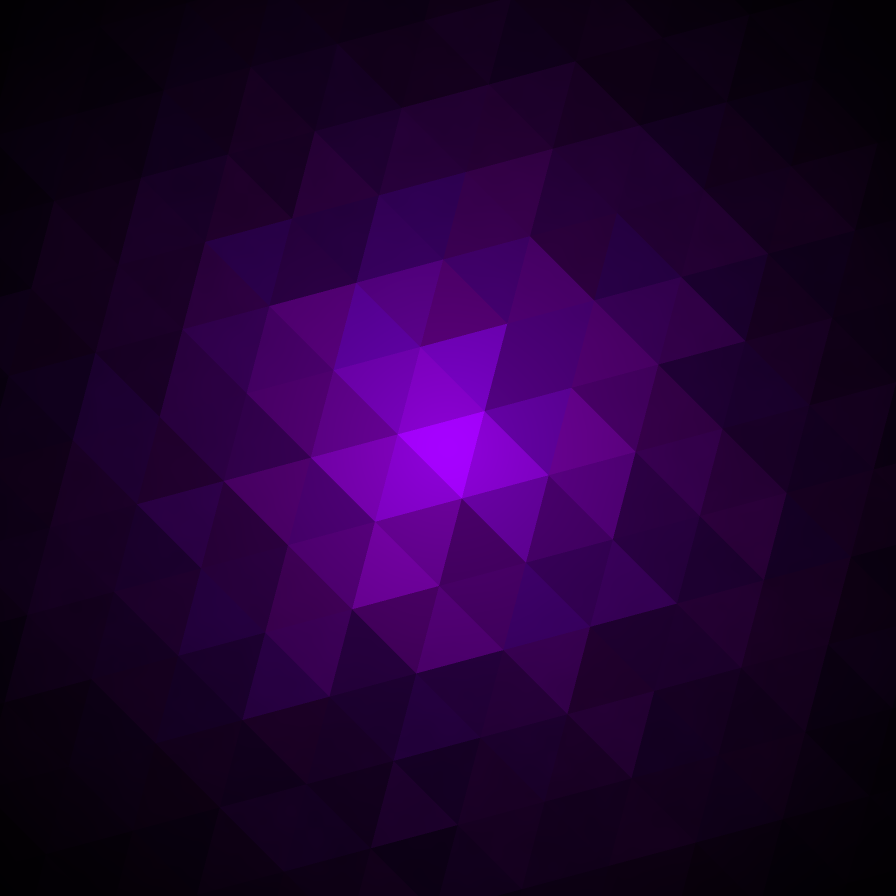
A WebGL 1 fragment shader for this background:

```glsl
precision highp float;
// Tilted mesh of equilateral triangles lit by a violet glow at the centre.
// Each facet takes the glow level at its centroid, varied in shade and hue
// by a hash; a little smooth glow and a faint mottle soften the flat fills.

#define EDGE_A vec2(0.0970, 0.0260)
#define EDGE_B vec2(0.0716, -0.0716)
#define VIOLET vec3(0.65, 0.004, 1.0)
#define FALLOFF 5.2
#define CORE_SIZE 0.02
#define SMOOTH_GLOW 0.25
#define SHADE_VARIATION 0.24
#define HUE_VARIATION 0.09
#define RING_SHADOW 0.22
#define MOTTLE 0.08

uniform vec2 u_resolution;

float hash(vec2 p) {
  return fract(sin(dot(p, vec2(127.1, 311.7))) * 43758.5453);
}

float valueNoise(vec2 p) {
  vec2 cell = floor(p);
  vec2 f = fract(p);
  f = f * f * (3.0 - 2.0 * f);
  float low = mix(hash(cell), hash(cell + vec2(1.0, 0.0)), f.x);
  float high = mix(hash(cell + vec2(0.0, 1.0)), hash(cell + 1.0), f.x);
  return mix(low, high, f.y);
}

// Lattice coordinates: one unit along each triangle edge direction.
vec2 toLattice(vec2 p) {
  float area = EDGE_A.x * EDGE_B.y - EDGE_A.y * EDGE_B.x;
  return vec2(p.x * EDGE_B.y - p.y * EDGE_B.x,
              EDGE_A.x * p.y - EDGE_A.y * p.x) / area;
}

// Exponential glow with a rounded core.
float glow(float radius) {
  return exp(-FALLOFF * radius * radius / (radius + CORE_SIZE));
}

// Colour of the mesh at p, measured from the canvas centre.
vec3 facetColor(vec2 p) {
  // The central facet has its centroid at the canvas centre.
  vec2 lattice = toLattice(p) + 1.0 / 3.0;
  vec2 cell = floor(lattice);
  vec2 inCell = lattice - cell;
  float half2 = step(1.0, inCell.x + inCell.y);
  vec2 center = cell + half2 / 3.0;
  float radius = length(center.x * EDGE_A + center.y * EDGE_B);

  // Facet light, with a darker ring just outside the bright core.
  float light = glow(mix(radius, length(p), SMOOTH_GLOW));
  float ring = step(0.108, radius) * step(radius, 0.135);
  light *= 1.0 - RING_SHADOW * ring;

  // Random shade and hue, fading out toward the core.
  float vary = smoothstep(0.04, 0.16, radius);
  vec2 id = cell + vec2(half2 * 37.0, half2 * 17.0);
  light *= 1.0 + SHADE_VARIATION * vary * (2.0 * hash(id) - 1.0);
  vec3 color = VIOLET;
  color.r += HUE_VARIATION * vary * (2.0 * hash(id + 53.0) - 1.0);
  return color * light;
}

void main() {
  // Four samples per pixel smooth the facet edges.
  vec3 color = vec3(0.0);
  for (int i = 0; i < 4; i++) {
    float n = float(i);
    vec2 offset = vec2(mod(n, 2.0), floor(n / 2.0)) * 0.5 - 0.25;
    vec2 p = (gl_FragCoord.xy + offset) / u_resolution - 0.5;
    color += 0.25 * facetColor(p);
  }

  // Faint mottle, strongest away from the core.
  vec2 uv = gl_FragCoord.xy / u_resolution;
  float away = smoothstep(0.1, 0.5, length(uv - 0.5));
  float grain = valueNoise(uv * 34.0) + 0.5 * valueNoise(uv * 71.0) - 0.75;
  color *= 1.0 + MOTTLE * away * grain;

  // Corners sink to near black.
  color *= 1.0 - 0.6 * smoothstep(0.48, 0.72, length(uv - 0.5));
  gl_FragColor = vec4(color, 1.0);
}
```
